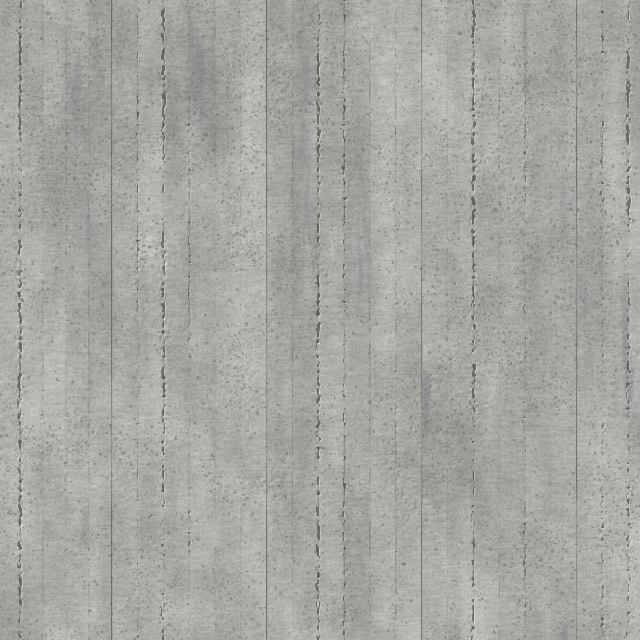
A three.js fragment shader for this texture:

```glsl
// Board-marked concrete: 25 upright seams, every sixth one crumbled and dark,
// thin broken joints between them. Layered noise adds stains, streaks and grain;
// hashed cells add pits, and sloped noise lights the rough patches.

varying vec2 vUv;

const vec3 CONCRETE = vec3(0.662, 0.664, 0.650);
const vec3 SEAM_DARK = vec3(0.29, 0.29, 0.27);
const vec3 PIT_DARK = vec3(0.44, 0.44, 0.42);
const vec3 BLUE_STAIN = vec3(0.48, 0.485, 0.52);

const float FIRST_SEAM = 0.0313;   // x of the leftmost seam
const float NARROW_BOARD = 0.0358; // width of the first four boards
const float WIDE_BOARD = 0.04036;  // width of all later boards
const float NARROW_COUNT = 4.0;
const float LAST_SEAM = 24.0;
const float SEAM_CYCLE = 6.0;      // a crumbled seam every six boards
const float THIN_LINE = 0.0007;
const float SOFT_EDGE = 0.0010;
const float CRUMB_SPREAD = 0.0034; // half width of a crumbled seam
const float STAIN_DEPTH = 0.17;
const float MOTTLE_DEPTH = 0.08;
const float STREAK_DEPTH = 0.08;
const float BOARD_DEPTH = 0.028;
const float GRAIN_DEPTH = 0.055;
const float FINE_DEPTH = 0.075;
const float RELIEF_DEPTH = 0.17;
const vec2 TO_LIGHT = vec2(-0.0010, 0.0010);

float hash(vec2 p) {
  vec3 q = fract(p.xyx * 0.1031);
  q += dot(q, q.yzx + 33.33);
  return fract((q.x + q.y) * q.z);
}

float noise(vec2 p) {
  vec2 i = floor(p);
  vec2 f = fract(p);
  f = f * f * (3.0 - 2.0 * f);
  return mix(mix(hash(i), hash(i + vec2(1.0, 0.0)), f.x),
             mix(hash(i + vec2(0.0, 1.0)), hash(i + vec2(1.0)), f.x), f.y);
}

float fbm(vec2 p) {
  float sum = 0.0;
  float gain = 0.533;
  for (int i = 0; i < 4; i++) {
    sum += gain * noise(p);
    p = p * 2.03 + 17.3;
    gain *= 0.5;
  }
  return sum;
}

// Whole numbers fall on the seams
float boardCoord(float x) {
  float split = FIRST_SEAM + NARROW_COUNT * NARROW_BOARD;
  return x < split ? (x - FIRST_SEAM) / NARROW_BOARD
                   : NARROW_COUNT + (x - split) / WIDE_BOARD;
}

float seamX(float id) {
  return FIRST_SEAM + min(id, NARROW_COUNT) * NARROW_BOARD
       + max(id - NARROW_COUNT, 0.0) * WIDE_BOARD;
}

// Round air holes of varied size and depth on a turned, warped grid
float pits(vec2 p, float cells, float density, float turn) {
  p += 0.012 * (vec2(noise(p * 33.0), noise(p * 33.0 + 50.0)) - 0.5);
  vec2 q = mat2(cos(turn), sin(turn), -sin(turn), cos(turn)) * p * cells + 200.0;
  vec2 cell = floor(q);
  vec2 center = 0.25 + 0.5 * vec2(hash(cell + 11.0), hash(cell + 47.0));
  float radius = mix(0.07, 0.22, hash(cell + 83.0));
  float soft = SOFT_EDGE * cells;
  float hole = 1.0 - smoothstep(radius - 0.5 * soft, radius + soft, length(q - cell - center));
  return step(hash(cell + 5.0), density) * hole * mix(0.35, 1.0, hash(cell + 29.0));
}

// Broken holes that cluster along a seam
float crumbs(vec2 p, float offset, float amount) {
  float near = exp(-pow(offset / CRUMB_SPREAD, 2.0));
  return smoothstep(0.77, 0.92, 0.75 * noise(p * vec2(330.0, 210.0)) + near * amount);
}

float bumps(vec2 p) {
  return 0.65 * noise(p * 190.0) + 0.35 * noise(p * 350.0 + 9.0);
}

void main() {
  vec2 p = vUv;
  float coord = boardCoord(p.x);
  float board = floor(coord);
  float seam = clamp(floor(coord + 0.5), 0.0, LAST_SEAM);
  float kind = mod(seam, SEAM_CYCLE);
  float crumbled = 1.0 - step(0.5, kind);
  float crisp = 1.0 - step(0.5, abs(kind - 4.0));
  float chance = hash(vec2(seam, 3.0));
  float offset = p.x - seamX(seam);

  // Stains shift at each board, so that the boards differ in tone
  float stain = fbm(p * vec2(7.0, 5.0) + vec2(board * 0.25, board * 0.1));
  float tone = (stain - 0.5) * STAIN_DEPTH;
  tone += (fbm(p * vec2(30.0, 24.0) + 71.0) - 0.5) * MOTTLE_DEPTH;
  tone += (fbm(p * vec2(48.0, 5.0) + 31.0) - 0.5) * STREAK_DEPTH;
  tone += (hash(vec2(board + 2.0, 9.0)) - 0.5) * BOARD_DEPTH;
  tone += (noise(p * vec2(75.0, 400.0)) - 0.5) * GRAIN_DEPTH;
  tone += (noise(p * 450.0 + 7.0) - 0.5) * FINE_DEPTH;

  // Fine relief beside worn seams and in scattered patches
  float wear = smoothstep(0.25, 0.7, fbm(vec2(seam * 7.3, p.y * 7.0)));
  float ragged = max(crumbled, (1.0 - crisp) * smoothstep(0.3, 1.0, chance) * 0.75);
  float rough = ragged * (0.3 + 0.7 * wear) * exp(-pow(offset / 0.007, 2.0));
  rough += 0.5 * smoothstep(0.56, 0.76, fbm(p * vec2(16.0, 8.0) + 63.0));
  float slope = bumps(p - TO_LIGHT) - bumps(p + TO_LIGHT);
  tone += slope * (0.1 + rough) * RELIEF_DEPTH;
  vec3 color = CONCRETE + tone;

  // Upright bluish stains
  float blue = smoothstep(0.62, 0.80, fbm(p * vec2(42.0, 4.5) + 90.0));
  color = mix(color, BLUE_STAIN, blue * 0.4 * smoothstep(0.58, 0.42, stain));

  // Pits gather in clouds
  float cloud = smoothstep(0.35, 0.7, fbm(p * 13.0 + 120.0));
  float holes = max(pits(p, 95.0, 0.15 + 0.5 * cloud, 0.6),
                    pits(p, 150.0, 0.08 + 0.4 * cloud, 1.1));
  color = mix(color, PIT_DARK, holes * 0.6);

  // Thin joints, faded and broken along their length
  float line = 1.0 - smoothstep(0.3 * THIN_LINE, THIN_LINE + SOFT_EDGE, abs(offset));
  float breaks = smoothstep(0.25, 0.65, noise(vec2(seam * 3.1, p.y * 95.0)));
  float joint = mix((0.12 + 0.3 * chance) * breaks, 0.62, crisp) * (0.3 + 0.7 * wear);
  color = mix(color, SEAM_DARK, line * joint);

  // Dark crumbs, each with a pale lip away from the light
  float wander = offset + (noise(vec2(p.y * 55.0, seam)) - 0.5) * 0.002;
  float amount = ragged * (0.30 + 0.25 * wear);
  float crumb = crumbs(p, wander, amount);
  vec2 lipShift = 1.6 * TO_LIGHT;
  float lip = crumbs(p + lipShift, wander + lipShift.x, amount) * (1.0 - crumb);
  color += lip * 0.10;
  color = mix(color, SEAM_DARK, crumb * 0.65);

  gl_FragColor = vec4(clamp(color, 0.0, 1.0), 1.0);
}
```
